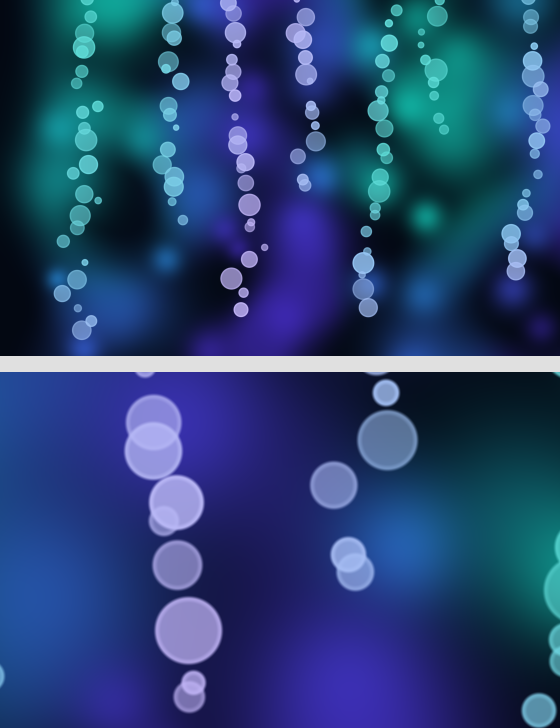
Top: the whole. Bottom: its middle third, enlarged.
Reproduce this background procedurally as a WebGL 1 fragment shader.

```glsl
precision highp float;
// Hanging strands of translucent bubbles over a dark, blurred teal, blue and violet glow.

uniform vec2 u_resolution;

const int STRANDS = 7;
const int BUBBLES = 25;
const int GLOWS = 6;
const float TAU = 6.28318;

float hash(vec2 p) {
  return fract(sin(dot(p, vec2(127.1, 311.7))) * 43758.5);
}

vec2 gradientAt(vec2 cell) {
  float angle = TAU * hash(cell);
  return vec2(cos(angle), sin(angle));
}

float gradientNoise(vec2 p) {
  vec2 i = floor(p);
  vec2 f = p - i;
  vec2 u = f * f * f * (f * (f * 6.0 - 15.0) + 10.0);
  vec2 e = vec2(1.0, 0.0);
  float a = dot(gradientAt(i), f);
  float b = dot(gradientAt(i + e.xy), f - e.xy);
  float c = dot(gradientAt(i + e.yx), f - e.yx);
  float d = dot(gradientAt(i + e.xx), f - e.xx);
  return mix(mix(a, b, u.x), mix(c, d, u.x), u.y);
}

// Blend of three colours: first at 0, second at 0.5, third at 1
vec3 ramp(vec3 first, vec3 second, vec3 third, float t) {
  vec3 lower = mix(first, second, clamp(t * 2.0, 0.0, 1.0));
  return mix(lower, third, clamp(t * 2.0 - 1.0, 0.0, 1.0));
}

// Colour zone: 0 is teal, 0.5 is blue, 1 is violet
float zoneAt(vec2 p) {
  float wave = 0.5 - 0.5 * cos(TAU * (p.x - 0.25) / 0.97);
  float low = 1.0 - smoothstep(0.0, 0.5, p.y);
  float wobble = 0.25 * gradientNoise(p * 3.0 + 40.0);
  return clamp(pow(wave, 1.5) + 0.65 * low + wobble, 0.0, 1.0);
}

vec3 glowColor(float zone) {
  return ramp(vec3(0.07, 0.76, 0.69), vec3(0.16, 0.46, 0.82), vec3(0.28, 0.18, 0.80), zone);
}

vec3 bubbleColor(float zone) {
  return ramp(vec3(0.38, 0.88, 0.86), vec3(0.56, 0.78, 0.95), vec3(0.76, 0.71, 0.97), zone);
}

float strandX(float id, float y) {
  float sway = 0.09 * gradientNoise(vec2(id * 7.3, y * 2.3));
  return 0.25 + 0.203 * id + 0.04 * (hash(vec2(id, 3.0)) - 0.5) + sway;
}

float strandEnd(float id) {
  float f = fract(0.56 * id + 0.08);
  return 0.06 + 0.68 * f * f;
}

vec3 drawHaze(vec2 p) {
  float cloud = smoothstep(-0.25, 0.5, gradientNoise(p * 3.4 + 11.0));
  float sides = smoothstep(0.0, 0.3, p.x);
  return mix(vec3(0.01, 0.03, 0.07), glowColor(zoneAt(p)), 0.62 * cloud * sides);
}

// Out-of-focus lights scattered around one strand
vec3 drawGlows(vec3 color, vec2 p, float id) {
  for (int j = 0; j < GLOWS; j++) {
    vec2 seed = vec2(id + 20.0, float(j));
    float size = hash(seed);
    float y = 1.05 - (float(j) + hash(seed + 31.0)) * 1.1 / float(GLOWS);
    float x = strandX(id, y) + 0.18 * (hash(seed + 57.0) - 0.5);
    vec2 offset = p - vec2(x, y);
    float radius = mix(0.03, 0.14, size);
    float light = exp(-dot(offset, offset) / (radius * radius));
    float strength = mix(0.35, 0.8, hash(seed + 83.0));
    color = mix(color, glowColor(zoneAt(vec2(x, y))), light * strength);
  }
  return color;
}

// Flat translucent disc with a slightly brighter rim
vec3 drawBubble(vec3 color, float dist, float radius, vec3 tint, float alpha) {
  float disc = 1.0 - smoothstep(radius - 0.002, radius + 0.002, dist);
  float rim = 1.0 - smoothstep(0.0, 0.004, abs(dist - radius + 0.002));
  return mix(color, tint, disc * min(alpha + 0.15 * rim, 1.0));
}

vec3 drawStrand(vec3 color, vec2 p, float id) {
  float end = strandEnd(id);
  for (int j = 0; j < BUBBLES; j++) {
    vec2 seed = vec2(id, float(j) + 60.0);
    float y = 1.02 - (float(j) + 0.8 * hash(seed)) * 0.041;
    if (y < end || abs(p.y - y) > 0.04) continue;
    float stray = 2.0 * hash(seed + 13.0) - 1.0;
    vec2 center = vec2(strandX(id, y) + 0.045 * stray * stray * stray, y);
    float radius = mix(0.009, 0.033, hash(seed + 29.0));
    float alpha = mix(0.5, 0.85, hash(seed + 47.0));
    color = drawBubble(color, length(p - center), radius, bubbleColor(zoneAt(center)), alpha);
  }
  return color;
}

void main() {
  vec2 p = gl_FragCoord.xy / u_resolution.y;
  vec3 color = drawHaze(p);
  for (int i = 0; i < STRANDS; i++) color = drawGlows(color, p, float(i));
  for (int i = 0; i < STRANDS; i++) color = drawStrand(color, p, float(i));
  gl_FragColor = vec4(color, 1.0);
}
```
